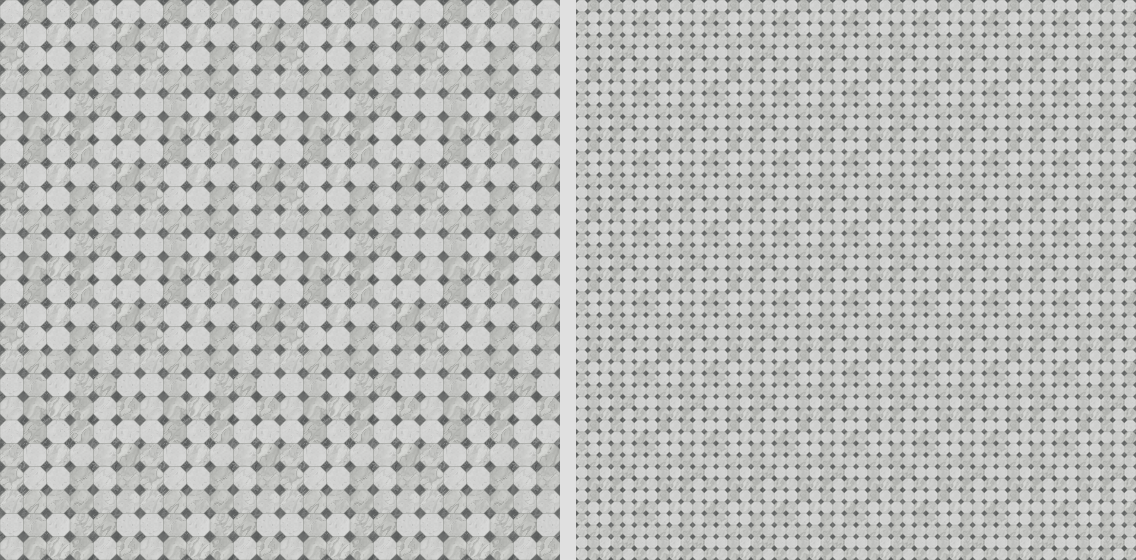
Left, the tile; right, the same tile 2 across and 2 down.
Reproduce this texture procedurally as a three.js fragment shader.

```glsl
// Marble octagon floor, 24 by 24 tiles, with a small dark diamond inset at every corner.
varying vec2 vUv;

float hash(vec2 p) {
  vec3 q = fract(p.xyx * 0.1031);
  q += dot(q, q.yzx + 33.33);
  return fract((q.x + q.y) * q.z);
}

float noise(vec2 p) {
  vec2 i = floor(p), f = fract(p);
  f = f * f * (3.0 - 2.0 * f);
  return mix(mix(hash(i), hash(i + vec2(1, 0)), f.x),
             mix(hash(i + vec2(0, 1)), hash(i + vec2(1, 1)), f.x), f.y);
}

float fbm(vec2 p) {
  float sum = 0.0, amp = 0.54;
  for (int k = 0; k < 3; k++) {
    sum += amp * noise(p);
    p = p * 2.1 + 17.3;
    amp *= 0.5;
  }
  return sum;
}

// Cloud in x, thin veins in y, both drawn out along the rising diagonal
vec2 marble(vec2 p, vec2 id) {
  vec2 q = vec2(p.x + p.y, p.y - p.x) * vec2(1.2, 2.2) + id * 13.0 + 50.0;
  q += 1.5 * (noise(q * 1.3 + 9.0) - 0.5);
  float vein = 1.0 - smoothstep(0.0, 0.09, abs(fbm(q + 31.0) - 0.48));
  return vec2(fbm(q), vein);
}

void main() {
  vec2 p = vUv * 24.0;
  vec2 cell = floor(p), local = p - cell - 0.5;
  vec2 corner = floor(p + 0.5), offset = p - corner;

  // Variation recurs every six tiles, so the sheet wraps
  vec2 id = mod(cell, 6.0), cornerId = mod(corner, 6.0);

  // Signed distances to the diamond and to the straight joints
  float diamond = (abs(offset.x) + abs(offset.y) - 0.26) * 0.707;
  float joint = 0.5 - max(abs(local.x), abs(local.y));
  float inside = 1.0 - smoothstep(-0.028, 0.028, diamond);

  // Light tiles, from nearly plain to cloudy and veined
  float grade = smoothstep(0.2, 1.0, hash(id + 4.7));
  vec2 stone = marble(local, id);
  vec3 tile = mix(vec3(0.832, 0.834, 0.83), vec3(0.765, 0.77, 0.755), grade);
  tile += (stone.x - 0.5) * mix(0.05, 0.2, grade);
  tile -= stone.y * mix(0.025, 0.13, grade) * smoothstep(0.2, 0.6, stone.x);

  // Fine grain and small pits
  tile += 0.03 * (noise(local * 15.0 + id * 37.0 + 70.0) - 0.5);
  tile -= 0.06 * smoothstep(0.82, 0.95, noise(local * 11.0 + id * 29.0 + 90.0));

  // Dark insets with mottling and a few pale veins
  vec2 inlay = marble(offset * 1.8, cornerId + 7.0);
  vec3 darkStone = mix(vec3(0.29, 0.3, 0.3), vec3(0.53, 0.535, 0.53), inlay.x);
  darkStone += 0.13 * inlay.y * hash(cornerId + 2.3);

  // Thin straight joints and a soft rim around each inset
  float straight = 1.0 - smoothstep(0.002, 0.036, joint);
  tile = mix(tile, vec3(0.58, 0.59, 0.57), straight * 0.55);
  vec3 color = mix(tile, darkStone, inside);
  float rim = 1.0 - smoothstep(0.004, 0.045, abs(diamond));
  color = mix(color, vec3(0.56, 0.57, 0.55), rim * 0.3);

  gl_FragColor = vec4(color, 1.0);
}
```
